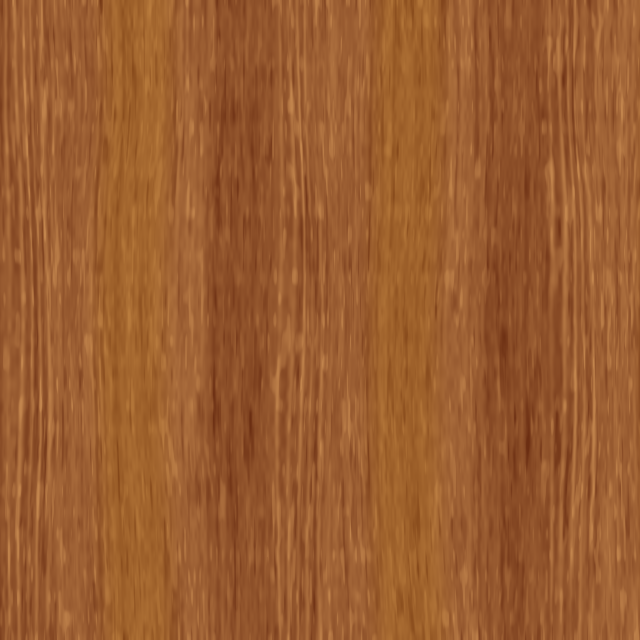
Give the GLSL for this texture, as a Shadertoy shader.

```glsl
// Warm reddish-brown wood veneer with bowed vertical grain, repeated in planks.
const float PI = 3.14159265;
const float PLANK_WIDTH = 0.425;
const vec3 DARK_WOOD = vec3(0.50, 0.26, 0.125);
const vec3 LIGHT_WOOD = vec3(0.70, 0.46, 0.26);
const vec3 AMBER_SHIFT = vec3(0.005, 0.005, -0.035);

float hash(vec2 p) {
    return fract(sin(dot(p, vec2(127.1, 311.7))) * 43758.5453);
}

float noise(vec2 p) {
    vec2 cell = floor(p), f = fract(p);
    f = f * f * (3.0 - 2.0 * f);
    float low = mix(hash(cell), hash(cell + vec2(1, 0)), f.x);
    float high = mix(hash(cell + vec2(0, 1)), hash(cell + vec2(1, 1)), f.x);
    return mix(low, high, f.y);
}

// One inside the range, fading to zero over the given softness.
float zone(float x, float start, float end, float soft) {
    return smoothstep(start - soft, start + soft, x)
         * (1.0 - smoothstep(end - soft, end + soft, x));
}

// Sideways bow of the grain: right in the striped part, left beside it.
float bow(float across, float y) {
    float bulge = exp(-pow((y - 0.48) * 3.2, 2.0));
    float amount = mix(0.036, -0.028, smoothstep(0.12, 0.38, across));
    float fade = smoothstep(0.0, 0.12, across) * (1.0 - smoothstep(0.6, 1.0, across));
    return bulge * amount * fade;
}

// Broad tone of the plank from its left edge to its right edge.
float plankTone(float u) {
    float tone = mix(0.27, 0.50, smoothstep(0.0, 0.035, u));
    tone = mix(tone, 0.60, smoothstep(0.16, 0.26, u));
    tone = mix(tone, 0.64, smoothstep(0.38, 0.46, u));
    tone = mix(tone, 0.57, smoothstep(0.60, 0.72, u));
    return mix(tone, 0.27, smoothstep(0.74, 0.90, u));
}

// Pale growth rings with uneven spacing and strength.
float rings(float u, float y) {
    float warp = noise(vec2(u * 14.0, y * 2.5)) * 1.1;
    float wave = 0.5 + 0.5 * sin(2.0 * PI * (u * 27.0 + warp));
    float strength = 0.55 + 0.75 * noise(vec2(u * 24.0, y * 5.0));
    return (pow(wave, 2.5) - 0.35) * strength;
}

// Thin dark vein whose strength drifts along its length.
float vein(float u, float center, float width, float y) {
    float d = (u - center) / width;
    return exp(-d * d) * (0.4 + 0.8 * noise(vec2(center * 90.0, y * 7.0)));
}

// Short dark slivers scattered through the red part.
float slivers(float u, float y, float plank) {
    float sum = 0.0;
    for (int i = 0; i < 7; i++) {
        vec2 seed = vec2(float(i) + 3.0, plank + 11.0);
        float x = 0.79 + 0.17 * hash(seed);
        float center = hash(seed + 17.3);
        float len = mix(0.025, 0.09, hash(seed + 41.9));
        vec2 d = vec2((u - x + (y - center) * 0.08) / 0.007, (y - center) / len);
        sum += exp(-dot(d, d)) * (0.5 + 0.7 * noise(vec2(u * 120.0, y * 30.0)));
    }
    return sum;
}

void mainImage(out vec4 fragColor, in vec2 fragCoord) {
    vec2 uv = fragCoord / iResolution.xy;
    float y = uv.y;

    // Plank coordinates, bent along the grain
    float wobble = (noise(vec2(uv.x * 9.0, y * 6.0)) - 0.5) * 0.016;
    float x = (uv.x + 0.006) / PLANK_WIDTH + wobble;
    float plank = floor(x);
    float across = fract(x);
    float u = across - bow(across, y);
    float grain = (plank + u) * PLANK_WIDTH;

    // Parts of the plank
    float striped = zone(u, 0.025, 0.20, 0.02);
    float amber = zone(u, 0.40, 0.65, 0.06);
    float red = smoothstep(0.74, 0.90, u);
    float rough = 1.0 - 0.5 * amber - 0.35 * red;

    // Bands, rings and veins
    float tone = plankTone(u);
    tone += (noise(vec2(grain * 65.0, y * 2.0)) - 0.5) * 0.26;
    tone += rings(u, y) * striped * 0.55;
    tone -= 0.42 * vein(u, 0.390, 0.008, y);
    tone -= 0.26 * vein(u, 0.425, 0.006, y);
    tone -= 0.18 * vein(u, 0.470, 0.006, y);
    tone -= 0.28 * vein(u, 0.815, 0.009, y);
    tone -= 0.45 * slivers(u, y, plank);

    // Fine fibres, pale flecks and dark pores
    float streak = noise(vec2(grain * 210.0, y * 6.0)) - 0.5;
    float fibre = noise(vec2(grain * 290.0 + 31.0, y * 55.0)) - 0.5;
    float fleck = smoothstep(0.62, 0.92, noise(vec2(grain * 235.0 + 57.0, y * 30.0)));
    float pore = smoothstep(0.66, 0.95, noise(vec2(grain * 220.0 + 83.0, y * 17.0)));
    tone += streak * 0.42 * rough + fibre * 0.28;
    tone += fleck * 0.42 * rough - pore * 0.34;

    // Colour
    vec3 color = mix(DARK_WOOD, LIGHT_WOOD, clamp(tone, -0.4, 1.3));
    color += AMBER_SHIFT * amber;
    fragColor = vec4(color, 1.0);
}
```
